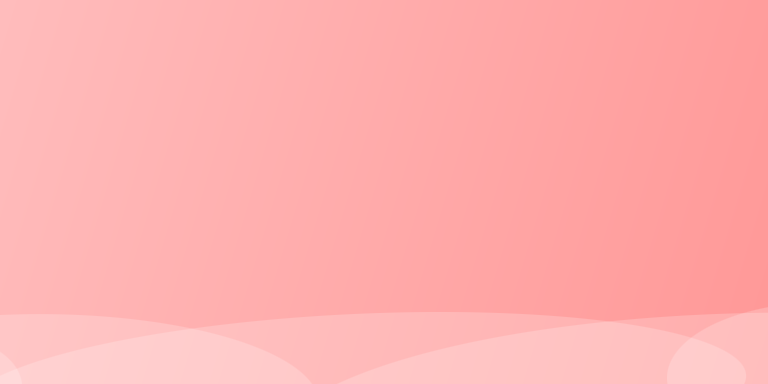
Write a Shadertoy shader that draws this background.

```glsl
const vec3 PALE_PINK = vec3(1.0, 0.738, 0.738);
const vec3 DEEP_CORAL = vec3(1.0, 0.596, 0.592);
const float GRADIENT_SLANT = 0.3;   // downward lean of the gradient axis
const float HILL_OPACITY = 0.2;

// Hills as centre.xy and half extents.zw, in canvas heights
const int HILL_COUNT = 5;
const vec4 HILLS[HILL_COUNT] = vec4[](
    vec4( 0.104, -0.052, 0.727, 0.234),
    vec4( 0.922, -0.026, 1.021, 0.2135),
    vec4( 2.057, -0.194, 1.372, 0.380),
    vec4( 2.154,  0.016, 0.417, 0.198),
    vec4(-0.130, -0.010, 0.188, 0.130)
);
const float HILL_TILTS[HILL_COUNT] = float[](0.0, 0.22, 0.0, 0.0, 0.0);

// Antialiased coverage of a tilted ellipse inscribed in its extents
float ellipseMask(vec2 p, vec4 hill, float tilt) {
    vec2 q = (p - hill.xy) / hill.zw;
    float radiusSq = (dot(q, q) - 2.0 * tilt * q.x * q.y) / (1.0 - tilt * tilt);
    float edge = sqrt(max(radiusSq, 0.0)) - 1.0;
    return clamp(0.5 - edge / max(fwidth(edge), 1e-5), 0.0, 1.0);
}

void mainImage(out vec4 fragColor, in vec2 fragCoord) {
    vec2 p = fragCoord / iResolution.y;
    float aspect = iResolution.x / iResolution.y;

    // Slanted background gradient, corner to corner
    float blend = (p.x + GRADIENT_SLANT * (1.0 - p.y)) / (aspect + GRADIENT_SLANT);
    vec3 color = mix(PALE_PINK, DEEP_CORAL, blend);

    // Translucent white hills
    for (int i = 0; i < HILL_COUNT; i++) {
        float coverage = ellipseMask(p, HILLS[i], HILL_TILTS[i]);
        color = mix(color, vec3(1.0), HILL_OPACITY * coverage);
    }

    fragColor = vec4(color, 1.0);
}
```
